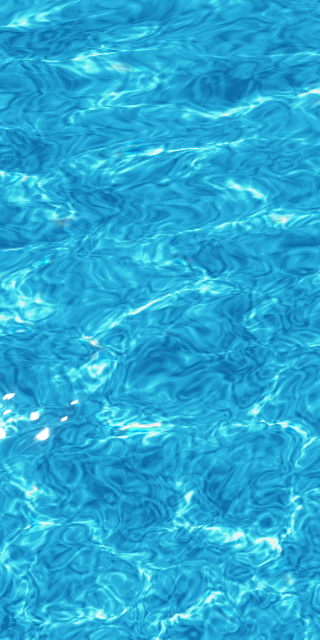
Give the GLSL for this texture, as a Shadertoy shader.

```glsl
// Sunlit pool water seen at a slant: a warped Voronoi net makes the bright
// caustic lines, dense contour bands and crinkles make the refraction ripples,
// and the summed brightness is coloured through a water ramp with white glints.

const int   RAMP_SIZE = 7;
const vec3  WATER[RAMP_SIZE] = vec3[RAMP_SIZE](
    vec3(0.05, 0.44, 0.67), vec3(0.09, 0.54, 0.75), vec3(0.13, 0.64, 0.83),
    vec3(0.17, 0.72, 0.88), vec3(0.24, 0.82, 0.92), vec3(0.36, 0.93, 0.95),
    vec3(0.86, 0.96, 0.96));
const float STOPS[RAMP_SIZE] = float[RAMP_SIZE](0.0, 0.2, 0.4, 0.6, 0.75, 0.9, 1.3);

const float BASE_TONE     = 0.31;
const float GLOW_GAIN     = 0.28;
const float LINE_GAIN     = 0.50;
const float LINE_WIDTH    = 0.06;
const float GLOW_WIDTH    = 0.24;
const float VEIN_GAIN     = 0.26;
const float BAND_GAIN     = 0.13;
const float BAND_DENSITY  = 19.0;
const float CRINKLE_GAIN  = 0.22;
const float SWELL_GAIN    = 0.27;
const float GRAIN_GAIN    = 0.20;
const vec2  GLINT_CENTRE  = vec2(0.12, 0.70);
const vec2  GLINT_SPREAD  = vec2(0.27, 0.13);
const int   GLINT_COUNT   = 9;

vec2 hash2(vec2 c) {
    vec3 h = fract(c.xyx * vec3(0.1031, 0.1030, 0.0973));
    h += dot(h, h.yzx + 33.33);
    return fract((h.xx + h.yz) * h.zy);
}

// Gradient noise, about -0.7 to 0.7
float corner(vec2 cell, vec2 offset, vec2 f) {
    float angle = 6.2832 * hash2(cell + offset).x;
    return dot(vec2(cos(angle), sin(angle)), f - offset);
}

float noise(vec2 p) {
    vec2 i = floor(p), f = p - i;
    vec2 u = f * f * f * (f * (f * 6.0 - 15.0) + 10.0);
    vec2 e = vec2(0.0, 1.0);
    return mix(mix(corner(i, e.xx, f), corner(i, e.yx, f), u.x),
               mix(corner(i, e.xy, f), corner(i, e.yy, f), u.x), u.y);
}

vec2 warp(vec2 p) {
    return vec2(noise(p), noise(p + vec2(17.3, 9.1)));
}

// Thin bright crest along the zero line of the noise
float crest(vec2 p, float width) {
    return exp(-abs(noise(p)) / width);
}

// x: gap between the two nearest centres, y: how level the shared edge is
vec2 net(vec2 p) {
    vec2 cell = floor(p), nearA = vec2(9.0), nearB = vec2(9.0);
    for (int j = -2; j <= 2; j++)
    for (int i = -2; i <= 2; i++) {
        vec2 c = cell + vec2(i, j);
        vec2 d = c + 0.1 + 0.8 * hash2(c) - p;
        if (dot(d, d) < dot(nearA, nearA)) { nearB = nearA; nearA = d; }
        else if (dot(d, d) < dot(nearB, nearB)) nearB = d;
    }
    return vec2(length(nearB) - length(nearA), abs(normalize(nearB - nearA).y));
}

// Scattered sun reflections, slanted and ragged
float glints(vec2 p) {
    p += 0.012 * warp(p * 35.0);
    float light = 0.0;
    for (int i = 0; i < GLINT_COUNT; i++) {
        vec2 h = hash2(vec2(i, 5.0)), k = hash2(vec2(i, 23.0));
        vec2 d = p - GLINT_CENTRE - (h - 0.5) * GLINT_SPREAD;
        d = mat2(0.77, -0.64, 0.64, 0.77) * d;
        float radius = mix(0.008, 0.023, k.x * k.x);
        float dist = length(d * vec2(0.6, 1.1)) / radius;
        light += 1.0 - smoothstep(0.5, 1.2, dist) + 0.3 * exp(-dist);
    }
    return light;
}

vec3 waterRamp(float tone) {
    vec3 colour = WATER[0];
    for (int i = 1; i < RAMP_SIZE; i++)
        colour = mix(colour, WATER[i],
                     clamp((tone - STOPS[i - 1]) / (STOPS[i] - STOPS[i - 1]), 0.0, 1.0));
    return colour;
}

void mainImage(out vec4 fragColor, in vec2 fragCoord) {
    vec2 p = fragCoord / iResolution.x;
    float far = clamp(p.y * 0.5, 0.0, 1.0);

    // Slanted view: waves grow wide and flat towards the top
    vec2 q = vec2((p.x - 0.5) * mix(2.9, 1.3, far),
                  p.y * (3.3 + 0.65 * p.y) - 0.55 * p.x) + 20.0;
    vec2 sway = warp(q * 1.3);
    vec2 ripple = warp(q * 4.0 + sway);

    // Main caustic lines with a soft halo
    vec2 edge = net(q + 0.55 * sway + 0.16 * ripple + 0.09 * warp(q * 11.0));
    float power = clamp(0.75 + 1.2 * noise(q * 1.7 + 40.0), 0.3, 1.25);
    float line = exp(-edge.x / LINE_WIDTH) * power * mix(1.0, edge.y, 0.7 * far);
    float glow = exp(-edge.x / GLOW_WIDTH) * power;

    // Faint secondary veins, broken up by patches
    float patches = smoothstep(-0.25, 0.4, noise(q * 2.1 + 71.0));
    float veins = crest(q * 2.6 + 0.7 * ripple + sway, 0.045) * patches;

    // Contour-like refraction bands, with flattened crests
    vec2 r = vec2((p.x - 0.5) * mix(12.0, 7.0, far), p.y * 13.0 - 1.5 * p.x) + 60.0;
    r += 0.35 * ripple + 0.8 * sway;
    float phase = BAND_DENSITY * (noise(r) + 0.25 * noise(r * 2.3 + 5.0));
    float wave = sin(phase);
    float bands = wave * inversesqrt(0.35 + 0.65 * wave * wave);
    bands *= 1.0 - smoothstep(1.5, 3.1, fwidth(phase));
    bands += 0.6 * sin(phase * 0.37 + 3.0 * ripple.x);

    // Sharp light and dark crinkles, then fine grain
    float crinkle = crest(r * 2.1 + 0.5 * ripple.yx, 0.09)
                  - crest(r * 1.7 + 0.8 * ripple + 33.0, 0.08);
    float grain = noise(r * 4.3 + 2.0 * ripple) + 0.6 * noise(r * 7.5);
    float swell = noise(q * 1.1 + 90.0) + 0.7 * noise(q * 3.1 + ripple);

    float detail = BAND_GAIN * bands + CRINKLE_GAIN * crinkle + GRAIN_GAIN * grain;
    float tone = BASE_TONE + GLOW_GAIN * glow + LINE_GAIN * line + VEIN_GAIN * veins
               + SWELL_GAIN * swell + detail * (0.8 + 0.6 * glow) * mix(1.1, 0.85, far);
    vec3 colour = waterRamp(tone);

    // Weak prism fringes beside the brightest lines
    float fringe = smoothstep(0.15, 0.45, noise(q * 3.3 + 130.0)) * smoothstep(0.3, 0.8, glow);
    vec3 prism = 0.5 + 0.5 * cos(phase * 0.5 + vec3(0.0, 1.6, 3.2));
    colour += fringe * (prism - 0.45) * vec3(0.40, 0.12, 0.10);

    colour = mix(colour, vec3(1.0), clamp(glints(p), 0.0, 1.0));
    fragColor = vec4(clamp(colour, 0.0, 1.0), 1.0);
}
```
